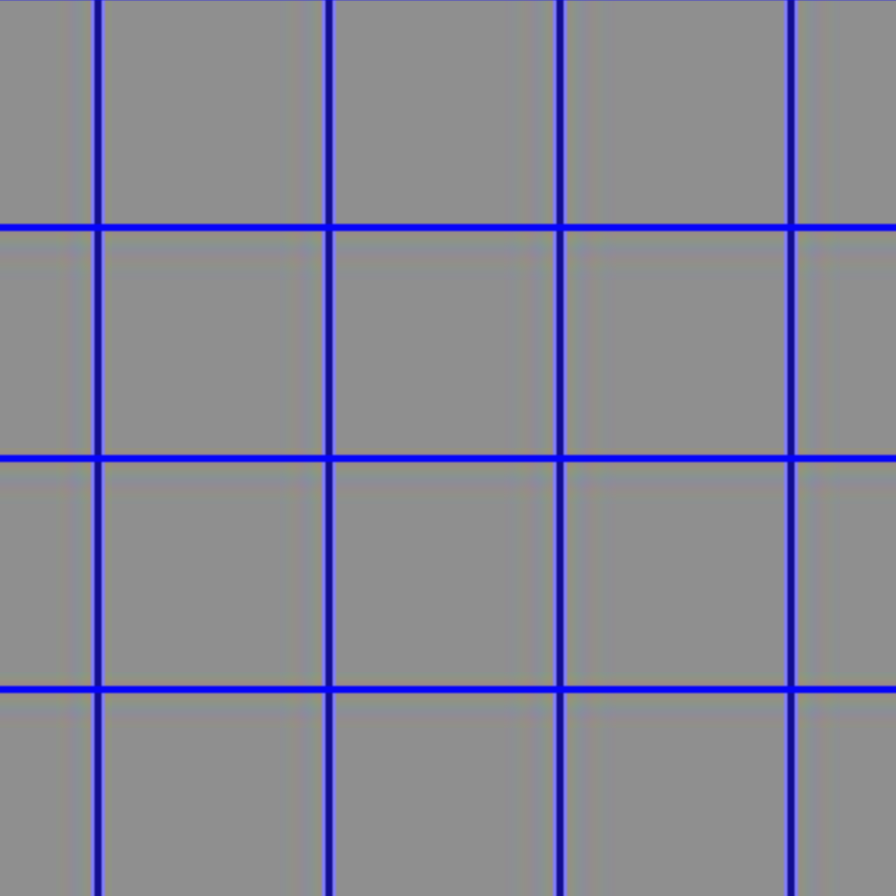
A three.js fragment shader for this pattern:

```glsl
// Blue square grid on mid grey: navy uprights with pale edges, bright crossbars on top.
// The canvas is 256 units wide with a line every 66. Faint colour ringing fills
// each 16-unit block that a line passes through, so it differs from line to line.
varying vec2 vUv;

// Signed distance from x to the nearest line of the set offset + 66 * n.
float lineDistance(float x, float offset) {
  return mod(x - offset + 33.0, 66.0) - 33.0;
}

// Fading colour ripple, limited to the blocks touched by the line's core.
vec3 fringe(float x, float d) {
  float center = x - d;
  float block = floor(x / 16.0);
  float first = floor((center - 0.9) / 16.0);
  float last = floor((center + 0.9) / 16.0);
  float inside = step(first, block) * step(block, last);
  vec3 ripple = -cos(0.84 * (abs(d) - vec3(5.5, 8.0, 3.0)));
  return inside * exp(-0.1 * abs(d)) * vec3(0.035, 0.025, 0.055) * ripple;
}

void main() {
  // Blocks and crossbars are counted from the top edge.
  vec2 p = vec2(vUv.x, 1.0 - vUv.y) * 256.0;
  float dx = lineDistance(p.x, 28.0);
  float dy = lineDistance(p.y, 65.0);

  // Grey ground with ringing beside the lines
  vec3 color = vec3(0.56) + fringe(p.x, dx) + fringe(p.y, dy);

  // Uprights: pale edge, then navy core
  color = mix(vec3(0.51, 0.50, 0.98), color, smoothstep(1.5, 2.5, abs(dx)));
  color = mix(vec3(0.07, 0.05, 0.56), color, smoothstep(0.5, 1.5, abs(dx)));

  // Crossbars
  color = mix(vec3(0.02, 0.01, 0.98), color, smoothstep(0.5, 1.5, abs(dy)));

  gl_FragColor = vec4(color, 1.0);
}
```
